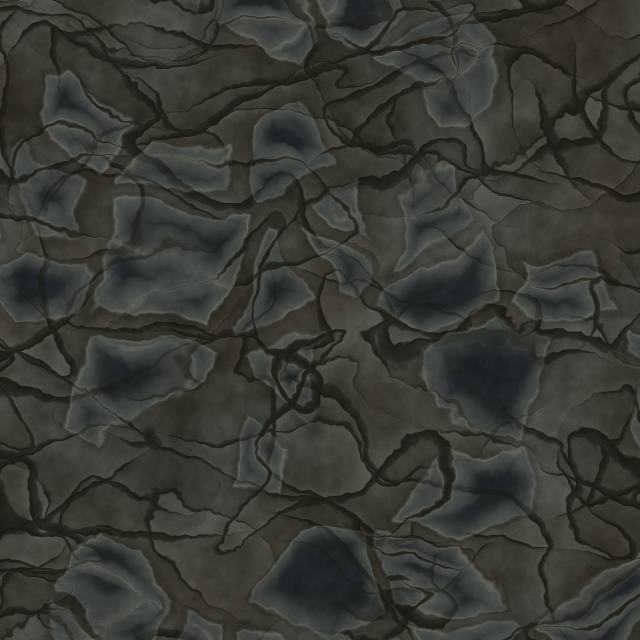
Give the GLSL for this texture, as a Shadertoy shader.

```glsl
const vec3 STONE_WARM = vec3(0.215, 0.207, 0.172);
const vec3 STONE_GREY = vec3(0.262, 0.272, 0.246);
const vec3 SLAB_GREY = vec3(0.265, 0.282, 0.270);
const vec3 SLAB_DARK = vec3(0.105, 0.122, 0.132);
const vec3 RIM_PALE = vec3(0.420, 0.425, 0.385);
const vec3 CREVICE = vec3(0.098, 0.096, 0.074);
const float SLAB_SCALE = 6.3;      // cells across the canvas
const float SLAB_SHARE = 0.66;     // part of the cells that hold a slab
const float RIM_WIDTH = 0.0028;
const float GLOW_WIDTH = 0.013;
const float CREVICE_WIDTH = 0.034;
const float SOFTNESS = 0.0016;
const int SHEETS = 6;

vec2 hash2(vec2 p) {
    p = vec2(dot(p, vec2(127.1, 311.7)), dot(p, vec2(269.5, 183.3)));
    return fract(sin(p) * 43758.5453);
}

// Gradient noise, about -0.7 to 0.7
float noise(vec2 p) {
    vec2 i = floor(p), f = fract(p);
    vec2 u = f * f * f * (f * (f * 6.0 - 15.0) + 10.0);
    vec2 e = vec2(0.0, 1.0);
    float a = dot(hash2(i) * 2.0 - 1.0, f);
    float b = dot(hash2(i + e.yx) * 2.0 - 1.0, f - e.yx);
    float c = dot(hash2(i + e.xy) * 2.0 - 1.0, f - e.xy);
    float d = dot(hash2(i + e.yy) * 2.0 - 1.0, f - e.yy);
    return mix(mix(a, b, u.x), mix(c, d, u.x), u.y);
}

float fbm(vec2 p) {
    float sum = 0.0, amp = 0.6;
    for (int i = 0; i < 5; i++) {
        sum += amp * noise(p);
        p = mat2(1.6, 1.2, -1.2, 1.6) * p + 7.3;
        amp *= 0.58;
    }
    return sum;
}

vec2 noise2(vec2 p) {
    return vec2(noise(p), noise(p + 37.4));
}

// Large bends plus ragged detail for all outlines
vec2 bend(vec2 p) {
    vec2 q = p + 0.085 * noise2(p * 4.0 + 3.1);
    q += 0.036 * noise2(p * 10.0 + 11.7);
    q += 0.010 * noise2(p * 31.0 + 5.9);
    return q + 0.0045 * noise2(p * 83.0);
}

// Signed distance to the slab outline, positive inside
float slabDepth(vec2 p) {
    p *= SLAB_SCALE;
    vec2 cell = floor(p), f = fract(p), nearest = vec2(0.0), id = cell;
    float best = 9.0;
    for (int y = -1; y <= 1; y++)
    for (int x = -1; x <= 1; x++) {
        vec2 g = vec2(x, y);
        vec2 r = g + hash2(cell + g) - f;
        if (dot(r, r) < best) { best = dot(r, r); nearest = r; id = cell + g; }
    }
    float border = 9.0;
    for (int y = -2; y <= 2; y++)
    for (int x = -2; x <= 2; x++) {
        vec2 g = vec2(x, y);
        vec2 r = g + hash2(cell + g) - f;
        vec2 across = r - nearest;
        if (dot(across, across) > 0.0001)
            border = min(border, dot(0.5 * (r + nearest), normalize(across)));
    }
    vec2 pick = hash2(id + 51.3);
    float inset = pick.x < SLAB_SHARE ? 0.03 + 0.13 * pick.y : 2.0;
    return (border - inset - 0.16 * noise(p * 1.3 + 8.0)) / SLAB_SCALE;
}

float sheetField(vec2 p, float id) {
    float angle = 0.7 * sin(id * 2.4 + 0.4);
    p = mat2(cos(angle), sin(angle), -sin(angle), cos(angle)) * p;
    p = p * vec2(2.3, 5.0) + id * vec2(17.3, 9.7);
    return noise(p) + 0.3 * noise(p * 2.3 + 4.0) + 0.07 * sin(id * 5.0);
}

// Distance to the torn edge of one sheet
float sheetEdge(vec2 p, float id) {
    vec2 e = vec2(0.004, 0.0);
    float f = sheetField(p, id);
    vec2 slope = vec2(sheetField(p + e.xy, id), sheetField(p + e.yx, id)) - f;
    return f / max(length(slope) / e.x, 1.0);
}

void mainImage(out vec4 fragColor, in vec2 fragCoord) {
    vec2 uv = fragCoord / iResolution.y;
    vec2 p = bend(uv);
    float depth = slabDepth(p);
    float shadow = 0.0, lit = 0.0, tint = 0.0;

    // Torn sheets: tapering dark bands with a lighter lip
    for (int i = 0; i < SHEETS; i++) {
        float id = float(i) + 1.0;
        float d = sheetEdge(p, id);
        float width = CREVICE_WIDTH * (noise(uv * 5.0 + id * 13.1) + 0.16);
        float w = max(width, 0.0015);
        float band = smoothstep(-SOFTNESS, SOFTNESS, d) * (1.0 - smoothstep(w * 0.75, w + SOFTNESS, d));
        float strength = smoothstep(-0.008, 0.006, width);
        shadow = max(shadow, band * strength * mix(0.95, 0.5, clamp(d / w, 0.0, 1.0)));
        shadow = max(shadow, 0.35 * strength * exp(-max(d, 0.0) / 0.012) * step(0.0, d));
        lit += strength * exp(min(d, 0.0) / 0.011) * step(d, 0.0);
        tint += 0.014 * sign(id - 3.5) * smoothstep(-SOFTNESS, SOFTNESS, d);
        if (i < 2) depth = min(depth, max(d - w, -d) + 0.001);
    }

    // Mottled ground
    float cloud = fbm(uv * 9.0 + 2.0);
    float grain = fbm(uv * 38.0 + 21.0);
    float patches = smoothstep(-0.35, 0.4, noise(uv * 5.0 + 60.0) + 0.6 * cloud);
    vec3 color = mix(STONE_WARM, STONE_GREY, patches);
    color *= 1.0 + 0.32 * cloud + 0.30 * grain;
    color += tint + 0.035 * min(lit, 1.5);
    color *= 1.0 - 0.3 * exp(min(depth, 0.0) / 0.008);

    // Slabs: grey border, stained blue-black heart
    float stain = smoothstep(0.004, 0.040, depth + 0.035 * cloud + 0.018 * grain);
    vec3 slab = mix(SLAB_GREY, SLAB_DARK, 0.9 * stain);
    slab *= 1.0 + 0.35 * cloud + 0.35 * grain;
    float inside = smoothstep(-SOFTNESS, SOFTNESS, depth);
    color = mix(color, slab, inside);

    // Crevices, then the worn mineral rim
    color = mix(color, CREVICE * (1.0 + 0.4 * grain), shadow * mix(1.0, 0.65, inside));
    float wear = smoothstep(-0.4, 0.35, noise(uv * 13.0 + 90.0) + 0.5 * grain);
    float rim = 0.55 * exp(-pow(depth / RIM_WIDTH, 2.0)) + 0.28 * inside * exp(-max(depth, 0.0) / GLOW_WIDTH);
    color = mix(color, RIM_PALE, rim * mix(0.35, 1.0, wear) * (1.0 - 0.6 * shadow));
    fragColor = vec4(clamp(color, 0.0, 1.0), 1.0);
}
```
